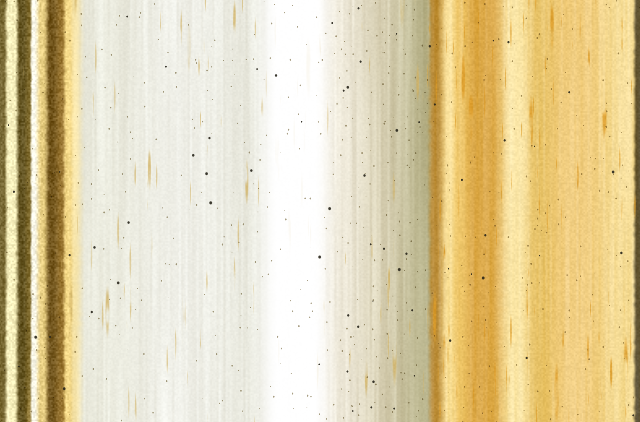
Give the GLSL for this texture, as a WebGL 2 fragment shader.

```glsl
#version 300 es
precision highp float;
uniform vec2 u_resolution;
out vec4 fragColor;

float hash(vec2 p) {
    vec3 q = fract(vec3(p.xyx) * 0.1031);
    q += dot(q, q.yzx + 33.33);
    return fract((q.x + q.y) * q.z);
}

float noise(vec2 p) {
    vec2 i = floor(p), f = fract(p);
    f = f * f * (3.0 - 2.0 * f);
    float low = mix(hash(i), hash(i + vec2(1, 0)), f.x);
    float high = mix(hash(i + vec2(0, 1)), hash(i + vec2(1, 1)), f.x);
    return mix(low, high, f.y);
}

// Soft ellipses at random places in a grid; size is in cell units
float scatter(vec2 p, vec2 grid, vec2 size, float density, float seed) {
    vec2 g = p * grid;
    vec2 home = floor(g);
    float cover = 0.0;
    for (int j = -1; j <= 1; j++)
    for (int i = -1; i <= 1; i++) {
        vec2 cell = home + vec2(i, j);
        vec2 key = cell + seed;
        vec2 center = cell + vec2(hash(key + 11.3), hash(key + 47.9));
        float scale = mix(0.4, 1.0, hash(key + 83.1));
        float d = length((g - center) / (size * scale));
        float keep = step(hash(key + 29.7), density);
        cover = max(cover, keep * (1.0 - smoothstep(0.35, 1.0, d)));
    }
    return cover;
}

// Turns the colour into the next one between two positions
vec3 turn(vec3 color, float x, float from, float to, vec3 next) {
    return mix(color, next, smoothstep(from, to, x));
}

float span(float x, float from, float to, float soft) {
    return smoothstep(from - soft, from + soft, x)
         * (1.0 - smoothstep(to - soft, to + soft, x));
}

vec3 leftMoulding(float x) {
    vec3 olive = vec3(0.38, 0.32, 0.12);
    vec3 cream = vec3(0.97, 0.94, 0.74);
    vec3 c = vec3(0.47, 0.41, 0.20);
    c = turn(c, x, 0.006, 0.013, cream);
    c = turn(c, x, 0.023, 0.031, olive);
    c = turn(c, x, 0.036, 0.046, vec3(0.50, 0.42, 0.18));
    c = turn(c, x, 0.046, 0.051, vec3(0.98, 0.97, 0.91));
    c = turn(c, x, 0.054, 0.064, vec3(0.90, 0.80, 0.50));
    c = turn(c, x, 0.068, 0.078, vec3(0.45, 0.34, 0.12));
    c = turn(c, x, 0.082, 0.097, vec3(0.60, 0.46, 0.19));
    c = turn(c, x, 0.097, 0.104, vec3(0.95, 0.84, 0.52));
    return turn(c, x, 0.108, 0.117, vec3(0.97, 0.90, 0.67));
}

vec3 paleCove(vec3 c, float x) {
    c = turn(c, x, 0.117, 0.134, vec3(0.92, 0.92, 0.87));
    c = turn(c, x, 0.16, 0.28, vec3(0.94, 0.94, 0.91));
    c = turn(c, x, 0.29, 0.38, vec3(0.92, 0.92, 0.88));
    c = turn(c, x, 0.39, 0.435, vec3(1.0));
    c = turn(c, x, 0.49, 0.535, vec3(0.94, 0.92, 0.86));
    c = turn(c, x, 0.53, 0.60, vec3(0.85, 0.82, 0.71));
    return turn(c, x, 0.59, 0.67, vec3(0.72, 0.70, 0.54));
}

vec3 goldMoulding(vec3 c, float x) {
    c = turn(c, x, 0.667, 0.677, vec3(0.73, 0.55, 0.22));
    c = turn(c, x, 0.682, 0.700, vec3(0.98, 0.88, 0.60));
    c = turn(c, x, 0.704, 0.718, vec3(0.94, 0.79, 0.44));
    c = turn(c, x, 0.718, 0.742, vec3(0.86, 0.66, 0.28));
    c = turn(c, x, 0.768, 0.800, vec3(0.98, 0.90, 0.65));
    c = turn(c, x, 0.812, 0.836, vec3(0.91, 0.77, 0.42));
    c = turn(c, x, 0.84, 0.88, vec3(0.94, 0.80, 0.49));
    c = turn(c, x, 0.91, 0.97, vec3(0.96, 0.86, 0.58));
    return turn(c, x, 0.988, 0.995, vec3(0.38, 0.33, 0.20));
}

void main() {
    vec2 uv = gl_FragCoord.xy / u_resolution;
    vec2 p = vec2(uv.x * u_resolution.x / u_resolution.y, uv.y);
    float x = uv.x + 0.002 * (noise(p * vec2(60.0, 90.0)) - 0.5);
    vec3 color = goldMoulding(paleCove(leftMoulding(x), x), x);

    float highlight = span(x, 0.41, 0.51, 0.02);
    float shade = span(x, 0.53, 0.67, 0.03);
    float gold = smoothstep(0.66, 0.68, x);
    float dark = 1.0 - smoothstep(0.10, 0.12, x);

    // Long brushed lines
    float broad = noise(p * vec2(75.0, 1.2));
    float fine = noise(p * vec2(190.0, 3.0) + 17.0);
    float lines = 0.4 * broad + 0.6 * fine - 0.5;
    vec3 lineTint = mix(vec3(0.8, 0.9, 1.1), vec3(0.5, 0.9, 1.9), gold);
    color += lines * lineTint * (0.09 + 0.07 * shade) * (1.0 - 0.95 * highlight);

    // Ochre runs, broken along the grain
    vec3 ochre = mix(vec3(0.82, 0.70, 0.40), vec3(0.86, 0.60, 0.14), gold);
    float broken = smoothstep(0.15, 0.65, noise(p * vec2(110.0, 24.0)));
    float runs = scatter(p, vec2(19.0, 4.5), vec2(0.15, 0.42), 0.25, 5.0);
    float threads = scatter(p, vec2(44.0, 9.0), vec2(0.15, 0.48), 0.16 + 0.2 * gold, 61.0);
    float stain = max(runs * 0.8, threads * 0.6) * broken;
    color = mix(color, ochre, stain * (1.0 - 0.9 * highlight) * (1.0 - 0.6 * dark));

    // Grain, strongest on the dark ridges
    float grain = noise(p * 260.0) - 0.5;
    color += grain * (0.035 + 0.13 * dark + 0.03 * gold) * (1.0 - 0.8 * highlight);

    // Small specks and rarer dark pits
    float specks = scatter(p, vec2(48.0), vec2(0.13, 0.17), 0.16 + 0.2 * shade, 131.0);
    float pits = scatter(p, vec2(22.0), vec2(0.11, 0.12), 0.08 + 0.12 * shade, 211.0);
    color = mix(color, color * vec3(0.55, 0.50, 0.36), specks * 0.75);
    color = mix(color, vec3(0.15, 0.14, 0.10), pits * 0.9);

    fragColor = vec4(clamp(color, 0.0, 1.0), 1.0);
}
```
